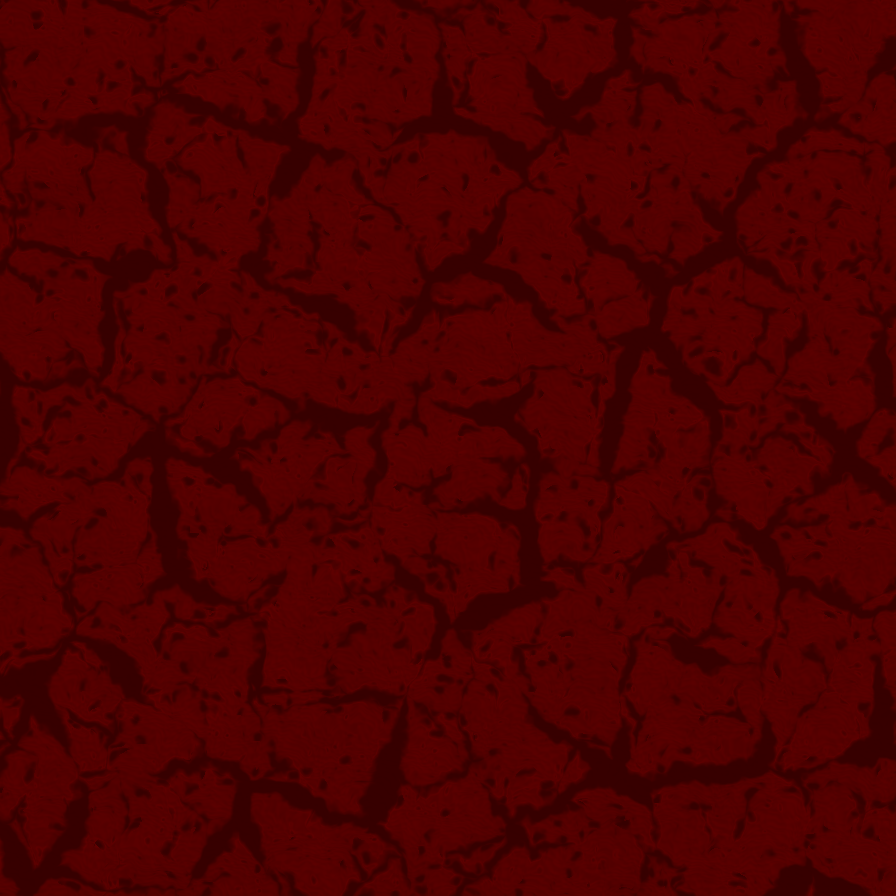
Give the GLSL for this texture, as a WebGL 2 fragment shader.

```glsl
#version 300 es
precision highp float;
// Dried, cracked crust in deep red. Warped Voronoi borders give wide cracks
// and finer broken ones, cellular spots give pits beside them, and the slope
// of a fine cellular field gives the embossed grain of the plates.
uniform vec2 u_resolution;
out vec4 fragColor;

vec2 hash2(vec2 p) {
  vec3 q = fract(p.xyx * vec3(0.1031, 0.1030, 0.0973));
  q += dot(q, q.yzx + 33.33);
  return fract((q.xx + q.yz) * q.zy);
}

// Layered, turned sines, roughly -1 to 1
float sineNoise(vec2 p) {
  float sum = 0.0, amplitude = 0.5;
  for (int i = 0; i < 4; i++) {
    p = mat2(0.8, 0.6, -0.6, 0.8) * p * 1.7 + 1.9;
    sum += amplitude * sin(p.x + 1.5 * sin(p.y));
    amplitude *= 0.6;
  }
  return sum;
}

// Distance to the nearest cell point (x) and a random value of that cell (y)
vec2 nearestPoint(vec2 p) {
  vec2 cell = floor(p), best = vec2(8.0, 0.0);
  for (int j = -1; j <= 1; j++)
    for (int i = -1; i <= 1; i++) {
      vec2 id = cell + vec2(i, j), jitter = hash2(id);
      float dist = length(id + jitter - p);
      if (dist < best.x) best = vec2(dist, fract(jitter.x * 7.0 + jitter.y * 13.0));
    }
  return best;
}

// Distance to the nearest border between cells
float borderDistance(vec2 p) {
  vec2 cell = floor(p), nearest = vec2(8.0), nearestId = cell;
  for (int j = -1; j <= 1; j++)
    for (int i = -1; i <= 1; i++) {
      vec2 id = cell + vec2(i, j), offset = id + hash2(id) - p;
      if (dot(offset, offset) < dot(nearest, nearest)) {
        nearest = offset;
        nearestId = id;
      }
    }
  float border = 8.0;
  for (int j = -2; j <= 2; j++)
    for (int i = -2; i <= 2; i++) {
      vec2 id = nearestId + vec2(i, j), offset = id + hash2(id) - p;
      vec2 across = offset - nearest;
      if (dot(across, across) > 0.0001)
        border = min(border, dot(0.5 * (nearest + offset), normalize(across)));
    }
  return border;
}

void main() {
  vec2 uv = gl_FragCoord.xy / min(u_resolution.x, u_resolution.y);
  vec2 warped = uv + 0.009 * vec2(sineNoise(uv * 30.0), sineNoise(uv * 30.0 + 40.0));
  float ragged = 0.005 * (nearestPoint(uv * 85.0).x - 0.45);

  // Wide cracks between plates, swelling and closing along their length
  float wideHalf = clamp(0.006 + 0.012 * sineNoise(uv * 14.0 + 3.0), -0.005, 0.015);
  float wide = borderDistance(warped * 7.0 + 11.0) / 7.0 - wideHalf;

  // Fine cracks that break off inside the plates
  float fineHalf = min(0.009 * sineNoise(uv * 26.0 + 17.0) - 0.0015, 0.0045);
  float fine = borderDistance(warped * 14.0 + 57.0) / 14.0 - fineHalf;

  // Pits crowd into shattered regions and along the cracks
  float shattered = smoothstep(-0.1, 0.7, sineNoise(uv * 7.0 + 5.0));
  float nearCrack = 1.0 - smoothstep(0.0, 0.022, min(wide, fine));
  vec2 spot = nearestPoint(warped * 52.0);
  float pitSize = 0.33 * spot.y * step(0.93 - 0.3 * shattered - 0.25 * nearCrack, spot.y);
  float pit = (spot.x - pitSize) / 52.0 + 0.001;

  float gap = min(min(wide, fine), pit) + ragged;

  // Plate tone with embossed grain and a soft shade beside the cracks
  vec2 grainUv = warped * vec2(130.0, 190.0);
  float grain = nearestPoint(grainUv).x - nearestPoint(grainUv + vec2(0.2, 0.35)).x;
  float red = 0.339 + 0.008 * sineNoise(uv * 20.0 + 9.0) + 0.034 * grain;
  red -= 0.018 * (1.0 - smoothstep(0.0, 0.014, gap));

  // Thin raised rim, then the dark crack floor
  float rim = smoothstep(0.002, 0.0035, gap) * (1.0 - smoothstep(0.0035, 0.006, gap));
  red += 0.03 * rim * smoothstep(-0.1, 0.5, sineNoise(uv * 34.0 + 21.0));
  float crack = 1.0 - smoothstep(-0.0035, 0.0035, gap);
  red = mix(red, 0.215 + 0.006 * grain, crack);

  fragColor = vec4(red, 0.0, 0.0, 1.0);
}
```
